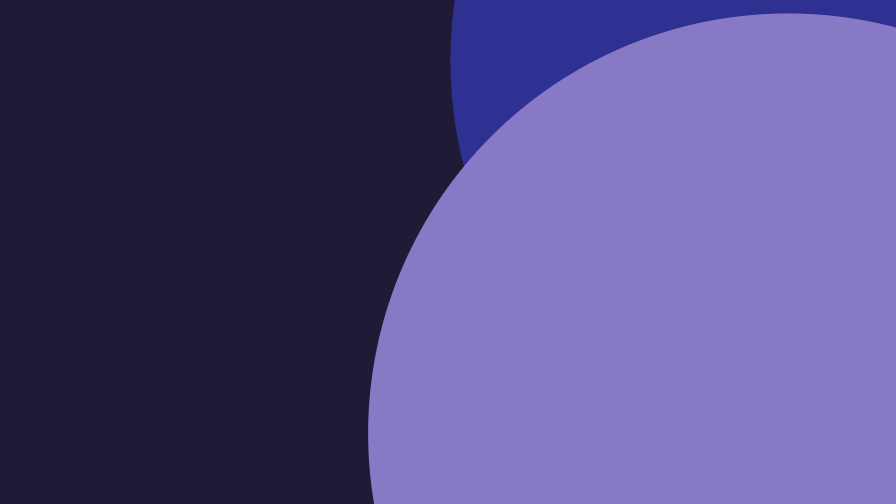
Write a WebGL 2 fragment shader that draws this background.

```glsl
#version 300 es
precision highp float;

uniform vec2 u_resolution;
out vec4 fragColor;

// Antialiased coverage of a disc, about one pixel wide at the rim
float disc(vec2 p, vec2 center, float radius) {
    float pixel = 1.0 / u_resolution.y;
    return clamp(0.5 - (length(p - center) - radius) / pixel, 0.0, 1.0);
}

void main() {
    // Canvas height is one unit
    vec2 p = gl_FragCoord.xy / u_resolution.y;

    vec3 night = vec3(0.123, 0.104, 0.212);
    vec3 indigo = vec3(0.180, 0.192, 0.573);
    vec3 lavender = vec3(0.529, 0.475, 0.778);

    // Rear disc, then the front disc over it
    vec3 color = mix(night, indigo, disc(p, vec2(1.727, 0.880), 0.8333));
    color = mix(color, lavender, disc(p, vec2(1.5637, 0.140), 0.8333));

    fragColor = vec4(color, 1.0);
}
```
